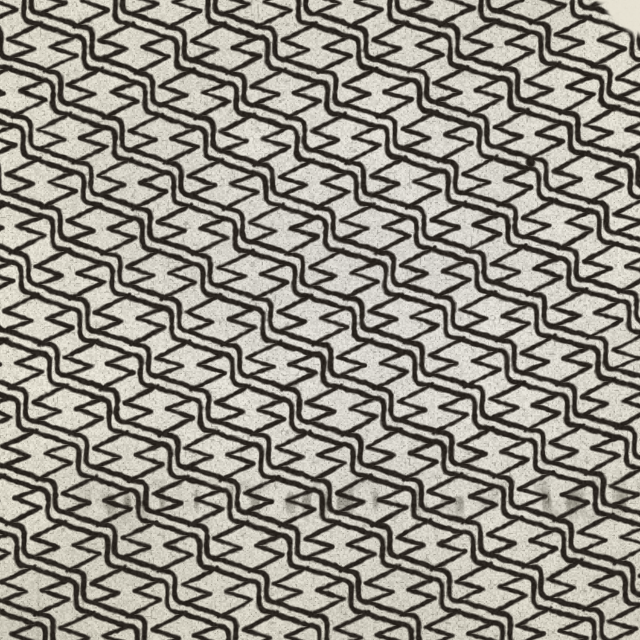
This pattern is drawn by a Shadertoy shader. Its source:

```glsl
// Printed wave bands with paired zigzags between them, in worn dark ink on speckled paper.

float hash(vec2 p) {
    vec3 q = fract(vec3(p.xyx) * 0.1031);
    q += dot(q, q.yzx + 33.33);
    return fract((q.x + q.y) * q.z);
}

float noise(vec2 p) {
    vec2 i = floor(p), f = fract(p);
    f = f * f * (3.0 - 2.0 * f);
    return mix(mix(hash(i), hash(i + vec2(1, 0)), f.x),
               mix(hash(i + vec2(0, 1)), hash(i + vec2(1, 1)), f.x), f.y);
}

float fbm(vec2 p) {
    float sum = 0.0, gain = 0.5;
    for (int i = 0; i < 4; i++) {
        sum += gain * noise(p);
        p = p * 2.03 + 17.1;
        gain *= 0.5;
    }
    return sum;
}

float segment(vec2 p, vec2 a, vec2 b) {
    vec2 ab = b - a;
    return length(p - a - ab * clamp(dot(p - a, ab) / dot(ab, ab), 0.0, 1.0));
}

// Lattice: one step right is (1, 0), one row down is STEP
const vec2 STEP = vec2(0.6667, -0.496);

// Distance to the steep-and-gentle wave that runs along STEP
float wave(vec2 p) {
    float len = length(STEP);
    vec2 along = STEP / len;
    vec2 across = vec2(along.y, -along.x);
    p.x -= round(dot(p, across) / across.x);
    float k = 6.28319 / len;
    float t = k * dot(p, along);
    float height = 0.082 * (sin(t) + 0.4 * sin(2.0 * t) + 0.16 * sin(3.0 * t));
    float slope = 0.082 * k * (cos(t) + 0.8 * cos(2.0 * t) + 0.48 * cos(3.0 * t));
    return abs(dot(p, across) - height) / sqrt(1.0 + slope * slope);
}

float zigzag(vec2 p) {
    vec2 outer = vec2(-0.378, 0.085), inner = vec2(-0.085, -0.012);
    return min(segment(p, vec2(-0.012, 0.268), outer),
               min(segment(p, outer, inner), segment(p, inner, vec2(-0.378, -0.128))));
}

// Each cell holds a zigzag and its half-turn copy
float zigzagPairs(vec2 p) {
    float row = round(p.y / STEP.y), d = 1.0;
    for (float i = -1.0; i <= 1.0; i++) {
        vec2 q = p - (row + i) * STEP;
        q.x = fract(q.x) - 0.5;
        d = min(d, min(zigzag(q), zigzag(-q)));
    }
    return d;
}

void mainImage(out vec4 fragColor, in vec2 fragCoord) {
    vec2 uv = fragCoord / iResolution.xy;

    // Slightly bowed and sheared sheet, with uneven line edges
    vec2 p = uv - vec2(0.372, 0.641);
    p -= vec2(0.015 * p.y, 0.03 * (uv.x - 0.33) * (uv.x - 0.33));
    p *= 7.01;
    p += 0.022 * (vec2(noise(p * 3.0), noise(p * 3.0 + 40.0)) - 0.5);
    float rough = 0.014 * (noise(p * 24.0) - 0.5) + 0.008 * (noise(p * 6.0) - 0.5);

    // Ink lines
    vec2 bandOffset = vec2(0.040, 0.050);
    float d = min(wave(p - bandOffset), wave(p + bandOffset)) - 0.028;
    d = min(d, zigzagPairs(p) - 0.023) + rough;
    float soft = 0.006 + 6.0 / iResolution.y;
    float ink = 1.0 - smoothstep(-soft, soft, d);

    // Ink blot and bare corner
    float blot = length((uv - vec2(0.829, 0.747)) * vec2(1.0, 0.75));
    ink = max(ink, 1.0 - smoothstep(0.005, 0.010, blot));
    float corner = uv.x + uv.y - 1.935 + 0.025 * (noise(uv * 45.0) - 0.5);
    float bare = smoothstep(-0.006, 0.006, corner);
    ink *= 1.0 - bare;

    // Paper tone, stains and grain
    float middle = exp(-5.0 * dot(uv - vec2(0.6, 0.55), uv - vec2(0.6, 0.55)));
    vec3 paper = mix(vec3(0.865, 0.85, 0.79), vec3(0.845, 0.835, 0.81), middle);
    paper *= 0.95 + 0.10 * fbm(uv * 5.0);
    paper -= 0.05 * smoothstep(0.45, 0.0, uv.y) * (1.0 - 0.5 * uv.x);
    float grain = noise(uv * 420.0) - 0.5;
    float speck = smoothstep(0.72, 0.95, noise(uv * 300.0 + 70.0));
    paper += (0.13 * grain - 0.13 * speck) * (1.0 - 0.7 * bare);

    // Blurred show-through stripe and a faint crease
    float stripe = exp(-pow((uv.y - 0.218) / 0.022, 2.0)) * smoothstep(0.1, 0.18, uv.x);
    paper -= 0.24 * stripe * smoothstep(0.45, 0.8, noise(uv * vec2(75.0, 28.0)));
    paper -= 0.05 * smoothstep(0.004, 0.0, abs(uv.x - 0.06)) * smoothstep(0.25, 0.1, uv.y);
    paper = mix(paper, vec3(0.92, 0.90, 0.84), 0.7 * bare);

    vec3 inkColor = vec3(0.15, 0.13, 0.11) + 0.07 * (noise(uv * 350.0 + 9.0) - 0.4);
    fragColor = vec4(mix(paper, inkColor, ink), 1.0);
}
```
